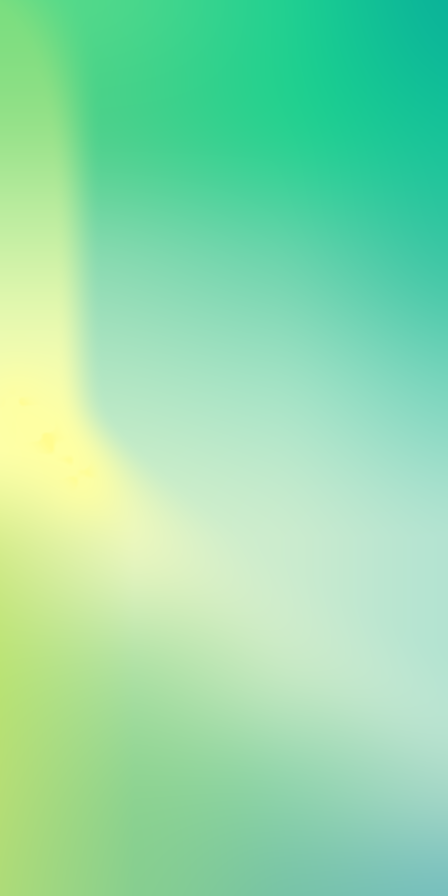
Give the GLSL for this background, as a Shadertoy shader.

```glsl
// Soft mesh gradient: an emerald-to-mint field meets a lime and yellow field
// along a curved, progressively blurred ridge. Each field blends vertical
// colour ramps sideways; a warm speckled glow sits at the bend of the ridge.

// Smooth ramp through five evenly spaced colours (Catmull-Rom).
vec3 ramp(float t, vec3 a, vec3 b, vec3 c, vec3 d, vec3 e) {
    vec3 stops[5] = vec3[5](a, b, c, d, e);
    float s = clamp(t, 0.0, 1.0) * 4.0;
    int i = min(int(s), 3);
    float f = s - float(i);
    vec3 p0 = stops[max(i - 1, 0)];
    vec3 p1 = stops[i];
    vec3 p2 = stops[i + 1];
    vec3 p3 = stops[min(i + 2, 4)];
    return p1 + 0.5 * f * (p2 - p0 + f * (2.0 * p0 - 5.0 * p1 + 4.0 * p2 - p3
         + f * (3.0 * (p1 - p2) + p3 - p0)));
}

float hash(vec2 p) {
    return fract(sin(dot(p, vec2(127.1, 311.7))) * 43758.5);
}

float noise(vec2 p) {
    vec2 i = floor(p), f = fract(p);
    f = f * f * (3.0 - 2.0 * f);
    return mix(mix(hash(i), hash(i + vec2(1, 0)), f.x),
               mix(hash(i + vec2(0, 1)), hash(i + vec2(1, 1)), f.x), f.y);
}

float segmentDistance(vec2 p, vec2 a, vec2 b) {
    vec2 ab = b - a;
    return length(p - a - ab * clamp(dot(p - a, ab) / dot(ab, ab), 0.0, 1.0));
}

// Emerald at the top, fading to pale mint.
vec3 mintField(float x, float depth) {
    float t = depth / 0.6;
    vec3 left = ramp(t, vec3(0.33, 0.85, 0.54), vec3(0.32, 0.82, 0.55),
        vec3(0.56, 0.86, 0.70), vec3(0.73, 0.91, 0.77), vec3(0.85, 0.95, 0.78));
    vec3 middle = ramp(t, vec3(0.10, 0.81, 0.57), vec3(0.14, 0.82, 0.57),
        vec3(0.42, 0.83, 0.68), vec3(0.65, 0.89, 0.78), vec3(0.79, 0.92, 0.81));
    vec3 right = ramp(t, vec3(0.04, 0.70, 0.60), vec3(0.09, 0.76, 0.60),
        vec3(0.25, 0.78, 0.65), vec3(0.50, 0.84, 0.75), vec3(0.70, 0.89, 0.82));
    vec3 color = mix(left, middle, smoothstep(0.1, 0.8, x));
    return mix(color, right, smoothstep(0.6, 1.05, x));
}

// Green strip rising to yellow down the left side.
vec3 limeStrip(float depth) {
    return ramp(depth * 2.0, vec3(0.48, 0.87, 0.50), vec3(0.57, 0.88, 0.53),
        vec3(0.75, 0.93, 0.63), vec3(0.92, 0.98, 0.69), vec3(0.99, 1.00, 0.66));
}

// Lower field: lime at the left, sea green and pale blue at the right.
vec3 lowerField(float x, float depth) {
    float t = depth * 2.0 - 1.0;
    vec3 lime = ramp(t, vec3(0.99, 1.00, 0.66), vec3(0.82, 0.92, 0.54),
        vec3(0.73, 0.89, 0.46), vec3(0.71, 0.87, 0.46), vec3(0.68, 0.86, 0.47));
    vec3 leaf = ramp(t, vec3(0.99, 1.00, 0.66), vec3(0.90, 0.96, 0.74),
        vec3(0.68, 0.88, 0.64), vec3(0.56, 0.83, 0.57), vec3(0.53, 0.81, 0.56));
    vec3 sea = ramp(t, vec3(0.90, 0.96, 0.76), vec3(0.86, 0.94, 0.79),
        vec3(0.77, 0.91, 0.75), vec3(0.56, 0.83, 0.66), vec3(0.47, 0.77, 0.64));
    vec3 ice = ramp(t, vec3(0.80, 0.92, 0.82), vec3(0.77, 0.90, 0.83),
        vec3(0.78, 0.91, 0.84), vec3(0.66, 0.85, 0.79), vec3(0.47, 0.75, 0.75));
    vec3 color = mix(lime, leaf, clamp(x / 0.3, 0.0, 1.0));
    color = mix(color, sea, smoothstep(0.25, 0.68, x));
    return mix(color, ice, smoothstep(0.5, 1.08, x));
}

void mainImage(out vec4 fragColor, in vec2 fragCoord) {
    vec2 uv = fragCoord / iResolution.xy;
    float depth = 1.0 - uv.y;
    vec2 p = vec2(uv.x, depth * 2.0);

    // Ridge: nearly vertical at first, then sweeping out to the right.
    float s = depth - 0.46;
    float bend = 0.5 * (s + sqrt(s * s + 0.0006));
    float ridge = 0.175 - 0.1 * exp(-18.0 * depth) + 1.1 * bend + 4.0 * bend * bend;
    float blur = 0.05 + 0.06 * exp(-12.0 * depth) + 0.8 * bend;
    float mintSide = smoothstep(-blur, blur, uv.x - ridge);

    vec3 warm = depth < 0.5 ? limeStrip(depth) : lowerField(uv.x, depth);
    vec3 color = mix(warm, mintField(uv.x, depth), mintSide);

    // Yellow glow and faint golden flecks at the bend.
    float d = segmentDistance(p, vec2(0.04, 0.91), vec2(0.18, 1.06));
    float glow = exp(-d * d / 0.008) * (1.0 - mintSide);
    color = mix(color, vec3(1.0, 1.0, 0.63), 0.75 * glow);
    float fleck = smoothstep(0.5, 0.75, noise(p * 38.0)) * exp(-d * d / 0.0006);
    color = mix(color, vec3(1.0, 0.98, 0.50), 0.6 * fleck);

    fragColor = vec4(clamp(color, 0.0, 1.0), 1.0);
}
```
